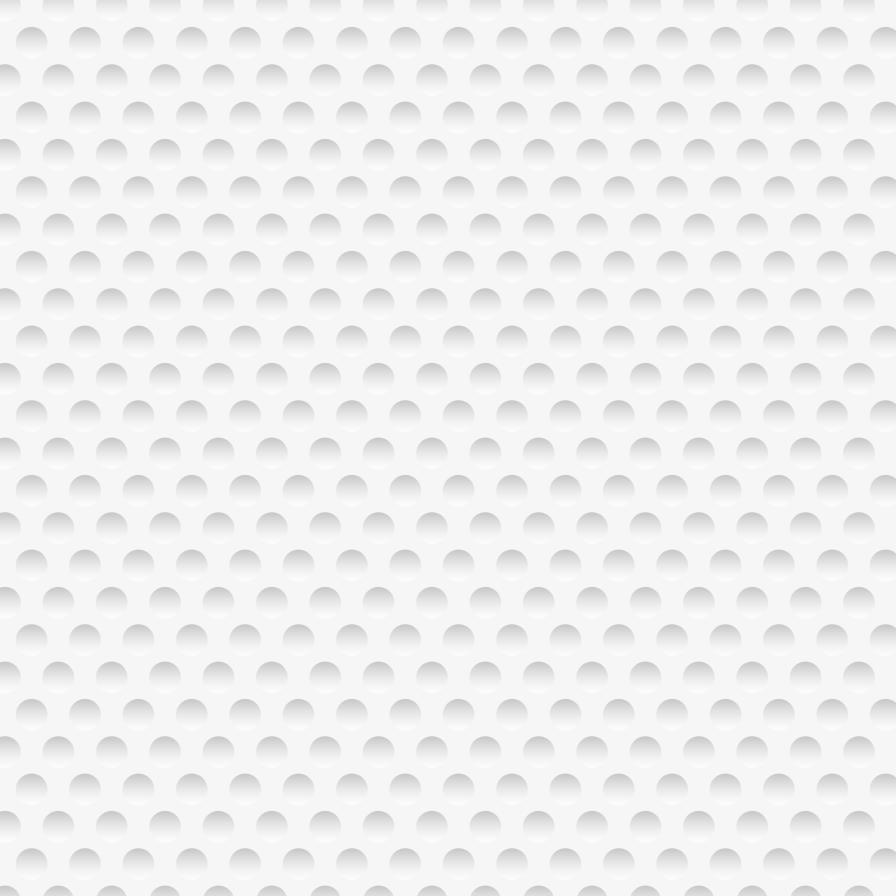
Write a WebGL 1 fragment shader that draws this pattern.

```glsl
precision highp float;

uniform vec2 u_resolution;

// Offset from the nearest dimple centre, in canvas units, y pointing down.
vec2 dimpleOffset(vec2 p) {
    vec2 pitch = vec2(0.05957, 1.0 / 24.0);
    vec2 grid = p / pitch - vec2(0.093, 0.147);
    float row = floor(grid.y + 0.5);
    grid.x -= 0.5 * mod(row, 2.0);
    return (fract(grid + 0.5) - 0.5) * pitch;
}

// Shade from the shadowed upper rim (0) to the lit lower rim (1).
float dimpleShade(float depth) {
    float t = clamp(depth, 0.0, 1.0);
    return mix(0.775, 0.99, t * (1.55 - 0.55 * t));
}

void main() {
    float pixel = 1.0 / u_resolution.y;
    vec2 p = gl_FragCoord.xy * pixel;
    p.y = 1.0 - p.y;

    vec2 offset = dimpleOffset(p);
    float radius = 0.0177;
    float edge = length(offset) - radius;
    float coverage = 1.0 - smoothstep(-0.75 * pixel, 0.75 * pixel, edge);

    // Flat sheet with the dimples pressed in.
    float shade = dimpleShade(0.5 + 0.5 * offset.y / radius);
    gl_FragColor = vec4(vec3(mix(0.965, shade, coverage)), 1.0);
}
```
